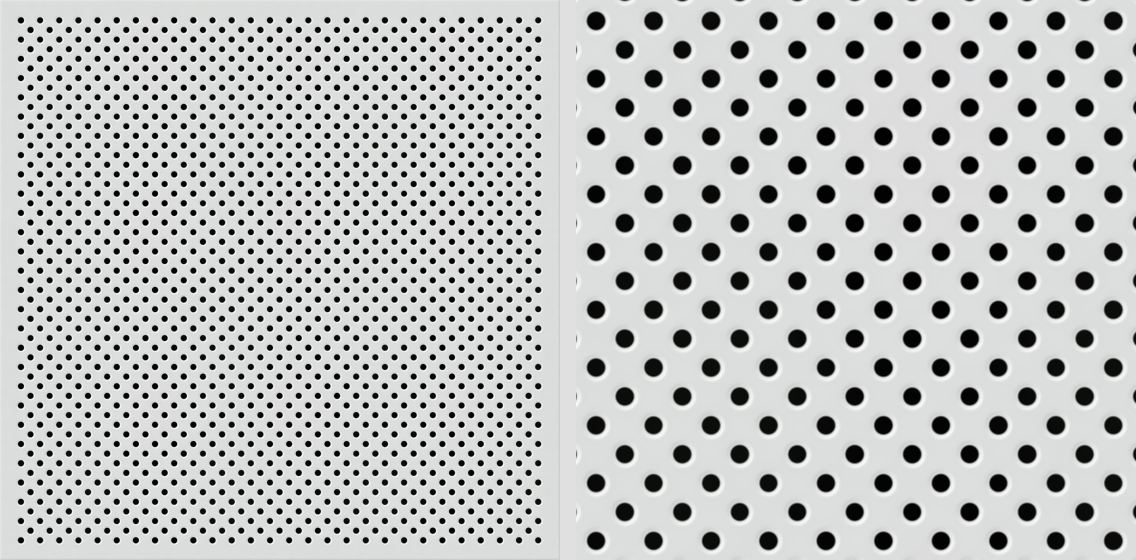
Left: the whole. Right: its middle third, enlarged.
This texture is drawn by a WebGL 1 fragment shader. Its source:

```glsl
precision highp float;

uniform vec2 u_resolution;

const vec2 FIRST_HOLE = vec2(0.0374, 0.0352);
const vec2 PITCH = vec2(0.03421, 0.03439);
const float LAST_INDEX = 27.0;
const float HOLE_RADIUS = 0.0054;
const float RADIUS_JITTER = 0.00012;
const float EDGE_SOFTNESS = 0.0008;
const float RIM_OFFSET = 0.0018;
const float RIM_WIDTH = 0.0012;
const float BEVEL_WIDTH = 0.004;
const vec2 TONE_PERIOD = vec2(0.272, 0.314);
const vec2 TONE_CENTER = vec2(0.268, 0.90);
const vec3 PANEL_COLOR = vec3(0.855, 0.866, 0.858);
const vec3 LILAC_TINT = vec3(0.007, -0.004, 0.009);
const vec3 HOLE_COLOR = vec3(0.008, 0.009, 0.008);
const vec3 FADED_HOLE = vec3(0.045, 0.05, 0.042);

float hash(vec2 p) {
    vec3 q = fract(vec3(p.xyx) * 0.1031);
    q += dot(q, q.yzx + 33.33);
    return fract((q.x + q.y) * q.z);
}

float valueNoise(vec2 p) {
    vec2 i = floor(p);
    vec2 f = fract(p);
    f = f * f * (3.0 - 2.0 * f);
    float low = mix(hash(i), hash(i + vec2(1.0, 0.0)), f.x);
    float high = mix(hash(i + vec2(0.0, 1.0)), hash(i + 1.0), f.x);
    return mix(low, high, f.y);
}

// Closest hole of one square lattice, limited to the perforated field
vec2 nearestHole(vec2 grid, float shift) {
    vec2 index = floor(grid - shift + 0.5);
    return clamp(index, 0.0, LAST_INDEX - 2.0 * shift) + shift;
}

// Slow repeating change of tone over the sheet, from 0 to 1
float sheetTone(vec2 uv) {
    vec2 wave = 0.5 + 0.5 * cos(6.2832 * (uv - TONE_CENTER) / TONE_PERIOD);
    return 0.6 * wave.x + 0.4 * wave.y;
}

void main() {
    vec2 uv = gl_FragCoord.xy / u_resolution;
    float pixel = 1.0 / min(u_resolution.x, u_resolution.y);
    float tone = sheetTone(uv);

    // Two interleaved lattices form the staggered rows
    vec2 grid = (uv - FIRST_HOLE) / PITCH;
    vec2 hole = nearestHole(grid, 0.0);
    vec2 midHole = nearestHole(grid, 0.5);
    vec2 offset = (grid - hole) * PITCH;
    vec2 midOffset = (grid - midHole) * PITCH;
    if (dot(midOffset, midOffset) < dot(offset, offset)) {
        offset = midOffset;
        hole = midHole;
    }
    float radius = HOLE_RADIUS + RADIUS_JITTER * (2.0 * hash(hole * 2.0 + 7.0) - 1.0);
    float edge = length(offset) - radius;

    // Painted sheet with faint mottling
    vec2 inset = min(uv, 1.0 - uv);
    float field = smoothstep(0.02, 0.045, min(inset.x, inset.y));
    vec3 color = PANEL_COLOR + field * (0.007 + LILAC_TINT * tone);
    color += 0.008 * (valueNoise(uv * 90.0) - 0.5);

    // Raised outer edge, lit from the upper left
    vec2 lit = 1.0 - smoothstep(0.0, BEVEL_WIDTH, vec2(uv.x, 1.0 - uv.y));
    vec2 shaded = 1.0 - smoothstep(0.0, BEVEL_WIDTH, vec2(1.0 - uv.x, uv.y));
    color += 0.035 * max(lit.x, lit.y) - 0.07 * max(shaded.x, shaded.y);

    // Bright lower right lip and shadowed upper left lip
    float facing = dot(offset, vec2(0.7071, -0.7071)) / max(length(offset), 0.0001);
    float rimPosition = (edge - RIM_OFFSET) / RIM_WIDTH;
    float rim = exp(-rimPosition * rimPosition);
    color += rim * (0.035 + 0.075 * facing);
    color -= 0.02 * exp(-max(edge, 0.0) / 0.003);

    // Dark opening
    float softness = max(EDGE_SOFTNESS, 0.75 * pixel);
    float opening = 1.0 - smoothstep(-softness, softness, edge);
    vec3 holeColor = mix(FADED_HOLE, HOLE_COLOR, smoothstep(0.1, 0.7, tone));
    color = mix(color, holeColor, opening);

    gl_FragColor = vec4(clamp(color, 0.0, 1.0), 1.0);
}
```
